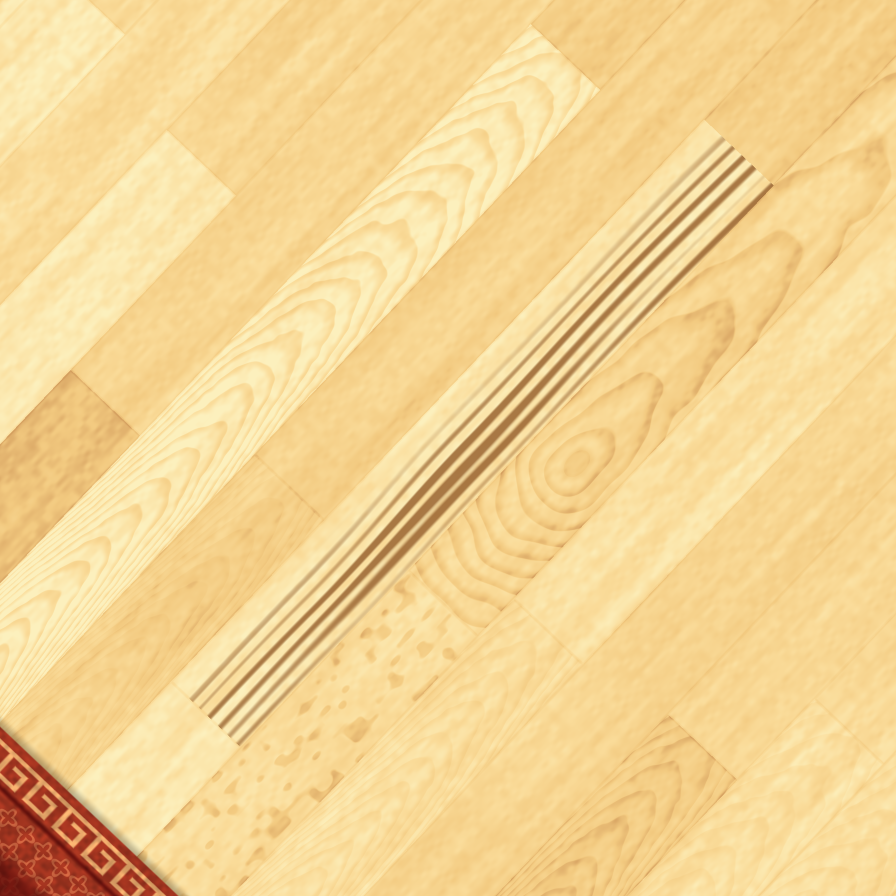
Give the GLSL for this texture, as a WebGL 2 fragment shader.

```glsl
#version 300 es
precision highp float;
// Diagonal pale wood parquet with varied grain and a patterned red rug corner.
uniform vec2 u_resolution;
out vec4 fragColor;

const vec2 ALONG = vec2(0.688, 0.725);
const float PLANK_WIDTH = 0.1068;
const float FIRST_SEAM = 0.0208;
const float RUG_EDGE = -0.588;

const vec3 UMBER = vec3(0.60, 0.39, 0.19);
const vec3 BROWN = vec3(0.83, 0.62, 0.37);
const vec3 TAN = vec3(0.95, 0.79, 0.50);
const vec3 HONEY = vec3(0.98, 0.86, 0.60);
const vec3 CREAM = vec3(0.99, 0.94, 0.74);
const vec3 RED = vec3(0.62, 0.20, 0.12);
const vec3 MAROON = vec3(0.40, 0.07, 0.05);
const vec3 ROSE = vec3(0.83, 0.45, 0.29);
const vec3 GOLD = vec3(0.90, 0.65, 0.41);

// Per row: end joint position, tone below and above it, arched grain below it.
const float JOINT[13] = float[](0.068, -0.9, 0.023, -0.245, 0.388, -0.172, -0.42,
                                -0.148, -0.09, -0.9, -0.065, 0.06, 0.09);
const float TONE_LOW[13] = float[](2.6, 1.9, 2.45, 0.85, 2.85, 1.5, 2.5,
                                   1.95, 2.2, 1.7, 1.4, 2.2, 2.2);
const float TONE_HIGH[13] = float[](1.8, 1.9, 1.65, 1.65, 1.3, 1.4, 2.5,
                                    1.75, 2.25, 1.75, 1.95, 1.9, 2.2);
const float ARCH[13] = float[](0.0, 0.0, 0.0, 0.0, 0.95, 0.3, 0.0,
                               0.0, 0.4, 0.0, 0.6, 0.35, 0.35);

float hash(vec2 p) {
  vec3 q = fract(p.xyx * 0.1031);
  q += dot(q, q.yzx + 33.33);
  return fract((q.x + q.y) * q.z);
}

float noise(vec2 p) {
  vec2 i = floor(p), f = fract(p);
  f = f * f * (3.0 - 2.0 * f);
  return mix(mix(hash(i), hash(i + vec2(1, 0)), f.x),
             mix(hash(i + vec2(0, 1)), hash(i + vec2(1, 1)), f.x), f.y);
}

// Soft dark side and crisp light side of each growth ring.
float ring(float f) {
  float x = fract(f);
  return smoothstep(0.4, 0.9, x) * (1.0 - smoothstep(0.92, 1.0, x));
}

float archGrain(vec2 w, float across) {
  float bend = across - 0.5 + 0.15 * (noise(vec2(w.y * 5.0, 3.0)) - 0.5);
  float steep = 0.35 + 0.9 * smoothstep(0.25, -0.45, w.y);
  float wobble = 0.022 * noise(w * vec2(45.0, 18.0)) + 0.008 * noise(w * 85.0);
  return ring((w.y + steep * bend * bend + wobble) * 23.0);
}

float knotGrain(vec2 w, vec2 knot) {
  vec2 d = w - knot;
  d.y = d.y > 0.0 ? 0.13 * d.y + 0.03 * (1.0 - exp(-20.0 * d.y)) : 0.75 * d.y;
  float r = length(d) + 0.009 * noise(w * 28.0);
  return max(ring(r * 60.0), 0.8 * smoothstep(0.022, 0.014, r));
}

// Uneven dark streaks that drift along the plank.
float streaks(float across, float s) {
  float q = across + 0.16 * (noise(vec2(s * 4.0, 7.0)) - 0.5) - 0.12 * s;
  float bands = noise(vec2(q * 11.0, s * 2.5));
  float lines = 0.5 + 0.5 * cos(q * 44.0 + 2.0 * noise(vec2(q * 4.0, s * 5.0)));
  float core = exp(-pow((across - 0.66) * 5.0, 2.0) - pow((s + 0.06) * 6.0, 2.0));
  float amount = smoothstep(0.5, 0.95, 0.55 * lines + 0.5 * bands + 0.3 * core);
  return amount * smoothstep(0.12, 0.42, across);
}

vec3 woodColor(float tone) {
  vec3 c = mix(BROWN, TAN, clamp(tone, 0.0, 1.0));
  c = mix(c, HONEY, clamp(tone - 1.0, 0.0, 1.0));
  return mix(c, CREAM, clamp(tone - 2.0, 0.0, 1.0));
}

vec3 floorColor(vec2 w) {
  float u = (w.x - FIRST_SEAM) / PLANK_WIDTH;
  int row = clamp(int(floor(u)), 0, 12);
  float across = fract(u), s = w.y, id = float(row);
  bool low = s < JOINT[row];
  float tone = low ? TONE_LOW[row] : TONE_HIGH[row];
  float streak = 0.0;
  if (low) tone -= ARCH[row] * archGrain(w + vec2(0.0, id * 0.017), across);
  if (row == 7 && !low) tone -= 0.95 * knotGrain(w, vec2(0.823, 0.069));
  if (row == 7 && low) tone -= 1.1 * smoothstep(0.62, 0.8, noise(w * vec2(110.0, 65.0)));
  if (row == 6 && !low) {
    if (s < 0.444) streak = streaks(across, s);
    else tone = 1.3;
  }
  // Long fibres, fine pores and worn mottling.
  tone += 0.8 * (noise(vec2(w.x * 95.0 + id * 9.0, s * 5.0)) - 0.5);
  tone += 0.6 * (noise(w * vec2(210.0, 110.0)) - 0.5);
  tone += 0.35 * (noise(w * 6.0 + id) - 0.5);
  // Thin seams between planks and at their ends.
  float side = min(across, 1.0 - across) * PLANK_WIDTH;
  float gap = min(side, abs(s - JOINT[row]));
  tone -= 0.45 * (1.0 - smoothstep(0.0005, 0.0025, gap));
  return mix(woodColor(tone), UMBER, 0.85 * streak);
}

float bar(vec2 p, vec2 a, vec2 b) {
  vec2 d = abs(p - 0.5 * (a + b)) - 0.5 * abs(b - a) - 0.07;
  return 1.0 - smoothstep(-0.03, 0.03, max(d.x, d.y));
}

float meander(vec2 p) {
  float k = max(bar(p, vec2(0.0, 0.08), vec2(1.0, 0.08)), bar(p, vec2(0.1, 0.08), vec2(0.1, 0.9)));
  k = max(k, max(bar(p, vec2(0.1, 0.9), vec2(0.72, 0.9)), bar(p, vec2(0.72, 0.4), vec2(0.72, 0.9))));
  return max(k, bar(p, vec2(0.42, 0.4), vec2(0.72, 0.4)));
}

vec3 rugColor(float t, float depth) {
  vec2 key = vec2(fract(t / 0.045), (depth - 0.009) / 0.034);
  float inBand = step(0.0, key.y) * step(key.y, 1.0);
  vec3 c = mix(RED, GOLD, inBand * meander(key));
  // Small lattice blossoms on the inner field.
  vec2 cell = fract(vec2(t, depth) / 0.027) - 0.5;
  float petals = 0.3 + 0.12 * cos(4.0 * atan(cell.y, cell.x));
  float bloom = 1.0 - smoothstep(0.04, 0.1, abs(length(cell) - petals));
  float inner = smoothstep(0.054, 0.057, depth);
  c = mix(c, mix(RED, ROSE, 0.7 * bloom), inner);
  c = mix(c, MAROON, 0.85 * smoothstep(0.09, 0.115, depth));
  c = mix(c, MAROON, smoothstep(0.005, 0.0, abs(depth - 0.049)));
  return c * (0.86 + 0.28 * noise(vec2(t, depth) * 190.0));
}

vec3 scene(vec2 p) {
  vec2 q = vec2(p.x, 1.0 - p.y);
  vec2 w = vec2(dot(q, ALONG.yx), dot(q, ALONG * vec2(1.0, -1.0)));
  float depth = RUG_EDGE - w.y;
  vec3 c = floorColor(w) * (1.0 - 0.25 * smoothstep(-0.012, 0.0, depth));
  return mix(c, rugColor(w.x, depth), smoothstep(-0.001, 0.001, depth));
}

void main() {
  vec3 sum = vec3(0.0);
  for (int i = 0; i < 4; i++) {
    vec2 offset = vec2(i % 2, i / 2) * 0.5 - 0.25;
    sum += scene((gl_FragCoord.xy + offset) / u_resolution);
  }
  fragColor = vec4(sum * 0.25, 1.0);
}
```
